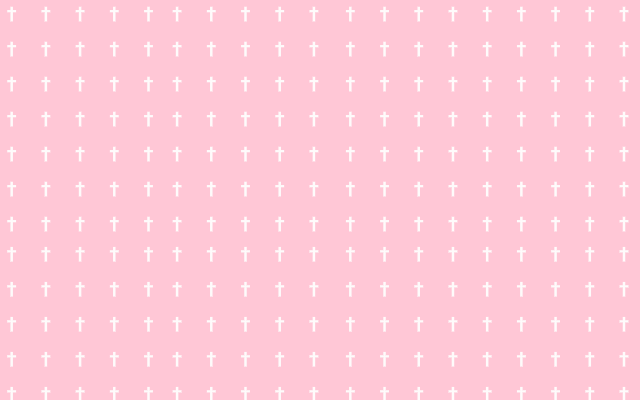
Reproduce this pattern procedurally as a Shadertoy shader.

```glsl
// Small white Latin crosses in a grid on pink, with narrower gaps where grid blocks meet.

float boxDistance(vec2 p, vec2 halfSize) {
    vec2 d = abs(p) - halfSize;
    return length(max(d, 0.0)) + min(max(d.x, d.y), 0.0);
}

// Upright and crossbar, with y pointing down from the cross centre.
float crossDistance(vec2 p) {
    float upright = boxDistance(p, vec2(1.5, 8.8));
    float crossbar = boxDistance(p - vec2(0.0, -3.5), vec2(5.3, 1.35));
    return min(upright, crossbar);
}

void mainImage(out vec4 fragColor, in vec2 fragCoord) {
    // Canvas is 480 units tall, measured from the top left.
    float pixel = 480.0 / iResolution.y;
    vec2 p = vec2(fragCoord.x, iResolution.y - fragCoord.y) * pixel;

    // First cross centre of the block: three blocks across, two down.
    vec2 firstCross = vec2(
        p.x < 196.0 ? 14.0 : (p.x < 398.5 ? 212.5 : 420.4),
        p.y < 287.0 ? 16.9 : 305.1);

    // Fold into the nearest cell of the block.
    vec2 pitch = vec2(41.05, 42.0);
    vec2 cell = p - firstCross;
    cell -= pitch * floor(cell / pitch + 0.5);

    float coverage = clamp(0.5 - crossDistance(cell) / pixel, 0.0, 1.0);
    vec3 color = mix(vec3(1.0, 0.78, 0.84), vec3(0.995, 0.985, 0.985), coverage);
    fragColor = vec4(color, 1.0);
}
```
